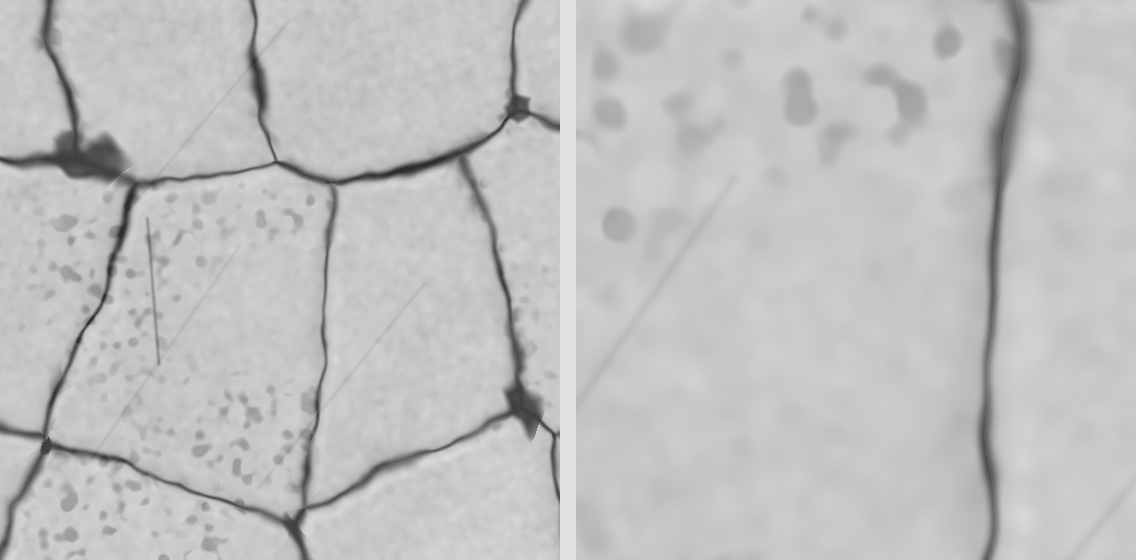
Left: the whole. Right: its middle third, enlarged.
A Shadertoy shader for this texture:

```glsl
const float GRAIN_SIZE = 0.52;      // mean width of a grain
const float GRAIN_JITTER = 0.82;
const float LINE_WIDTH = 0.0072;    // soft half width of a boundary
const float LINE_DEPTH = 0.47;
const float SKIRT_DEPTH = 0.055;    // faint shade around a boundary
const float VOID_SIZE = 0.12;       // dark gaps at triple junctions
const float BASE_GREY = 0.784;
const float DARK_GREY = 0.25;
const float MOTTLE = 0.02;
const float PIT_DEPTH = 0.17;
const float RELIEF = 0.05;          // pale rim on the lit side of a boundary
const vec2 LIGHT_DIR = vec2(-0.5, 0.866);
const int SCRATCHES = 4;

float hash(vec2 p) {
    vec3 q = fract(p.xyx * 0.1031);
    q += dot(q, q.yzx + 33.33);
    return fract((q.x + q.y) * q.z);
}

vec2 hash2(vec2 p) { return vec2(hash(p), hash(p + 57.3)); }

// Cellular noise: soft light and dark bumps, about -1 to 1
float bumps(vec2 p) {
    vec2 cell = floor(p);
    float sum = 0.0;
    for (int y = -1; y <= 1; y++)
    for (int x = -1; x <= 1; x++) {
        vec2 id = cell + vec2(x, y);
        vec2 d = id + hash2(id) - p;
        float w = max(0.0, 1.0 - dot(d, d));
        sum += (2.0 * hash(id + 19.7) - 1.0) * w * w;
    }
    return sum;
}

// Bell curve, for soft blurred strokes
float bell(float x) { return exp(-x * x); }

// Bend the boundaries: broad waves, then kinks and fine roughness
vec2 bend(vec2 p) {
    vec2 wave = sin(p.yx * 9.0 + vec2(0.4, 2.1)) + 0.5 * sin(p.yx * 21.0 + p * 8.0);
    vec2 kink = vec2(bumps(p * 13.0 + 3.0), bumps(p * 13.0 + 37.0));
    vec2 rough = vec2(bumps(p * 34.0), bumps(p * 34.0 + 31.0));
    return p + 0.011 * wave + 0.009 * kink + 0.004 * rough;
}

float scratchDistance(vec2 p, vec2 mid, float angle, float halfLength) {
    vec2 dir = vec2(cos(angle), sin(angle));
    vec2 d = p - mid;
    return length(d - dir * clamp(dot(d, dir), -halfLength, halfLength));
}

// Distance from the current point to the border between two grains
float borderDistance(vec2 here, vec2 other) {
    return GRAIN_SIZE * dot(0.5 * (here + other), normalize(other - here));
}

void mainImage(out vec4 fragColor, in vec2 fragCoord) {
    vec2 p = fragCoord / iResolution.y;

    // Find the three nearest grain centres
    vec2 g = bend(p) / GRAIN_SIZE + vec2(4.07, 7.6);
    vec2 cell = floor(g);
    vec3 dist = vec3(9.0);
    vec2 to1 = vec2(0.0), to2 = vec2(0.0), to3 = vec2(0.0);
    vec2 id1 = vec2(0.0), id2 = vec2(0.0), id3 = vec2(0.0);
    for (int y = -2; y <= 2; y++)
    for (int x = -2; x <= 2; x++) {
        vec2 id = cell + vec2(x, y);
        vec2 to = id + 0.5 + GRAIN_JITTER * (hash2(id) - 0.5) - g;
        float d = length(to);
        if (d < dist.x) {
            dist = vec3(d, dist.xy);
            to3 = to2; to2 = to1; to1 = to;
            id3 = id2; id2 = id1; id1 = id;
        } else if (d < dist.y) {
            dist = vec3(dist.x, d, dist.y);
            to3 = to2; to2 = to;
            id3 = id2; id2 = id;
        } else if (d < dist.z) {
            dist.z = d; to3 = to; id3 = id;
        }
    }
    float edge = min(borderDistance(to1, to2), borderDistance(to1, to3));
    float corner = GRAIN_SIZE * (dist.z - dist.x);

    // Grain faces: fine mottle, broad shading, and clustered pits
    float grey = BASE_GREY + MOTTLE * bumps(p * 80.0) + 0.014 * bumps(p * 38.0 + 11.0);
    grey += 0.012 * bumps(p * 4.0) + 0.008 * bumps(p * 11.0 + 60.0);
    float pitted = mix(0.15, 1.0, smoothstep(0.5, 0.75, hash(id1 + 5.5)));
    float cluster = smoothstep(-0.5, 0.6, bumps(p * 5.0 + 23.0));
    float pits = smoothstep(0.1, 1.0, bumps(p * 62.0 + 71.0) + 0.25 * bumps(p * 20.0 + 13.0));
    grey -= PIT_DEPTH * pitted * cluster * pits;

    // Scratches: the first is steep and dark, the others faint diagonals
    for (int i = 0; i < SCRATCHES; i++) {
        vec2 seed = vec2(float(i) * 7.0 + 2.0, 41.0);
        float angle = i == 0 ? 1.65 : 0.87 + 0.2 * (hash(seed) - 0.5);
        float depth = i == 0 ? 0.2 : 0.05;
        float halfLength = i == 0 ? 0.13 : mix(0.1, 0.28, hash(seed + 4.0));
        float d = scratchDistance(p, 0.1 + 0.8 * hash2(seed + 9.0), angle, halfLength);
        grey -= depth * bell(d / 0.0032);
    }

    // Relief beside boundaries: pale on the lit side, dull on the other
    float lit = dot(normalize(to2 - to1), LIGHT_DIR);
    grey += RELIEF * max(lit, 0.0) * bell((edge - 0.021) / 0.009);
    grey -= SKIRT_DEPTH * (1.0 - 0.8 * smoothstep(-0.3, 0.5, lit)) * bell(edge / 0.024);

    // Boundaries, uneven in width and strength, with crumbs beside them
    float swell = 0.65 * bumps(p * 13.0 + 5.0) + 0.3 * bumps(p * 30.0 + 15.0);
    float width = LINE_WIDTH * clamp(1.0 + swell, 0.55, 1.9);
    float strength = mix(0.75, 1.1, hash(id1 + id2 + 0.5)) + 0.2 * bumps(p * 22.0 + 90.0);
    float ink = LINE_DEPTH * strength * bell(edge / width);
    float crumbs = smoothstep(0.0, 0.7, bumps(p * 44.0 + 33.0));
    crumbs *= smoothstep(-0.1, 0.5, bumps(p * 8.0 + 17.0));
    grey -= max(ink, 0.3 * crumbs * bell(edge / 0.018));

    // Ragged voids, large at few junctions
    float voidSize = VOID_SIZE * pow(hash(id1 + id2 + id3 + 0.25), 4.0) + 0.004;
    float gap = corner + 0.018 * bumps(p * 26.0 + 47.0);
    float fill = (1.0 - smoothstep(0.55, 1.05, gap / voidSize)) * (0.88 + 0.14 * bumps(p * 45.0));
    grey = mix(grey, DARK_GREY, clamp(fill, 0.0, 1.0));

    fragColor = vec4(vec3(clamp(grey, 0.18, 0.86)), 1.0);
}
```
